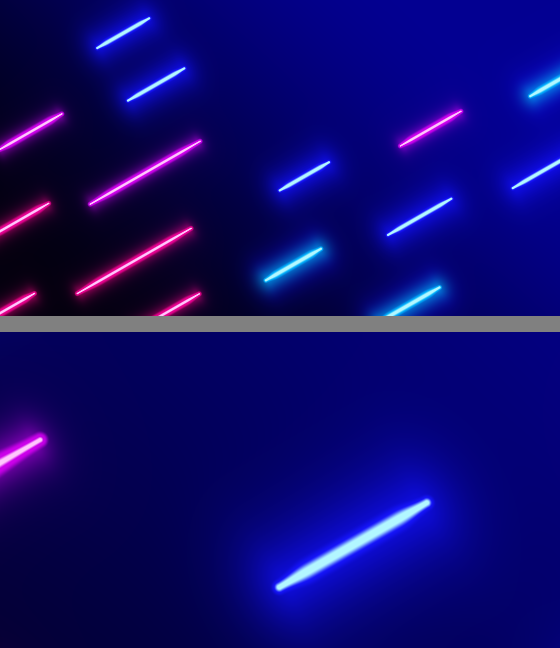
Top, the full canvas; bottom, a detail of the centre.
Reproduce this background procedurally as a WebGL 1 fragment shader.

```glsl
precision highp float;
// Slanted neon light streaks glowing over a deep blue diagonal gradient.

uniform vec2 u_resolution;

#define STREAK_COUNT 18
#define SLANT 0.52
#define HALF_LENGTH 0.115
#define EXTRA_LENGTH 0.12
#define CORE_WIDTH 0.0075
#define RIM_WIDTH 0.0135
#define COOL_GLOW 0.056
#define WARM_GLOW 0.024
#define WIDE_GLOW 0.045
#define DARK_CORNER vec3(0.002, 0.0, 0.05)
#define LIT_CORNER vec3(0.012, 0.0, 0.57)

float hash(float n) {
  return fract(sin(n * 12.9898 + 4.1) * 4375.85);
}

// Low-discrepancy sequence: spreads points evenly without clumps.
vec2 scatter(float i) {
  return fract(vec2(0.22, 0.895) + i * vec2(0.7549, 0.5698));
}

// Distance to a segment along x; endStretch shortens the reach past the tips.
float segmentDistance(vec2 p, float halfLength, float endStretch) {
  p.x = max(abs(p.x) - halfLength, 0.0) * endStretch;
  return length(p);
}

// Screen blending keeps overlapping lights below full white.
vec3 screen(vec3 base, vec3 light) {
  return 1.0 - (1.0 - base) * (1.0 - clamp(light, 0.0, 1.0));
}

vec3 addStreak(vec3 color, vec2 p, vec2 place, float i) {
  // The longest tubes gather left of the centre.
  float gather = smoothstep(0.22, 0.10, distance(place, vec2(0.25, 0.31)));
  float halfLength = HALF_LENGTH * mix(0.75, 1.1, hash(i)) + EXTRA_LENGTH * gather;
  float d = segmentDistance(p, halfLength, 1.0);
  float glowDistance = segmentDistance(p, halfLength - 0.01, 1.35);

  // Warm tubes fill the lower left and a band at mid height.
  bool warm = place.y < 0.62 && (place.x < 0.4 || place.y > 0.55);
  float cyan = step(1.5, mod(i, 3.0)) * smoothstep(0.08, 0.0, d);
  vec3 coolTint = mix(vec3(0.06, 0.06, 1.0), vec3(0.0, 0.62, 1.0), cyan);
  vec3 warmTint = mix(vec3(0.90, 0.0, 0.46), vec3(0.76, 0.0, 0.90),
                      smoothstep(0.28, 0.46, place.y));
  vec3 tint = warm ? warmTint : coolTint;
  vec3 coreColor = warm ? vec3(1.0, 0.78, 0.99) : vec3(0.70, 0.97, 1.0);

  // Rounded halo with a faint skirt around it.
  float reach = glowDistance / (warm ? WARM_GLOW : COOL_GLOW);
  float halo = (warm ? 0.62 : 0.72) * exp(-pow(reach, 1.4))
             + 0.10 * exp(-glowDistance / WIDE_GLOW);
  color = screen(color, tint * halo);

  // Saturated rim, then the bright core with slim tips.
  float taper = mix(1.0, 0.6, smoothstep(0.6, 1.0, abs(p.x) / halfLength));
  float rimWidth = RIM_WIDTH * taper;
  float rim = smoothstep(rimWidth * 1.25, rimWidth * 0.55, d);
  color = mix(color, screen(color * 0.6, tint), 0.9 * rim);
  float coreWidth = CORE_WIDTH * taper * (warm ? 0.85 : 1.3);
  return mix(color, coreColor, smoothstep(coreWidth, coreWidth * 0.25, d));
}

void main() {
  vec2 uv = gl_FragCoord.xy / u_resolution;
  float aspect = u_resolution.x / u_resolution.y;
  vec2 axis = vec2(cos(SLANT), sin(SLANT));

  // Diagonal background gradient.
  float lift = smoothstep(0.05, 0.85, dot(uv, vec2(0.62, 0.38)));
  vec3 color = mix(DARK_CORNER, LIT_CORNER, lift);

  for (int k = 0; k < STREAK_COUNT; k++) {
    float i = float(k);
    vec2 place = scatter(i);
    // Leave an open area in the upper right.
    if (distance(place, vec2(0.58, 0.85)) < 0.29) continue;
    vec2 offset = (uv - place) * vec2(aspect, 1.0);
    vec2 local = vec2(dot(offset, axis), dot(offset, vec2(-axis.y, axis.x)));
    color = addStreak(color, local, place, i);
  }
  gl_FragColor = vec4(color, 1.0);
}
```
